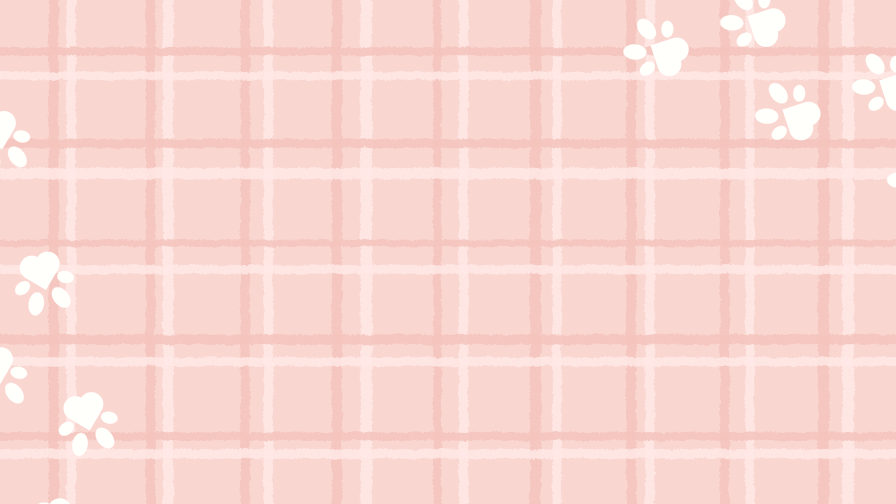
Reproduce this pattern procedurally as a WebGL 2 fragment shader.

```glsl
#version 300 es
precision highp float;
// Pink chalk plaid: nine columns and five rows of paired dark and light strokes
// on a regular pitch with hand-drawn drift, edges roughened by cellular noise.
// Two skewed lattices scatter white paws, each a heart pad with four oval toes.

uniform vec2 u_resolution;
out vec4 fragColor;

const float CANVAS_HEIGHT = 432.0;  // design units spanning the canvas height

const vec3 BASE  = vec3(0.98, 0.84, 0.82);
const vec3 DARK  = vec3(0.956, 0.768, 0.738);
const vec3 LIGHT = vec3(1.0, 0.912, 0.902);
const vec3 WHITE = vec3(1.0, 1.0, 0.99);

const float INK_OPACITY = 0.85;
const float GRAIN_SIZE  = 2.4;
const float ROUGHNESS   = 1.8;
const float WOBBLE      = 0.35;

// First stroke and pitch: dark start, dark pitch, light start, light pitch
const vec4 COLUMN_GRID = vec4(46.0, 82.6, 61.0, 83.1);
const vec4 ROW_GRID    = vec4(58.0, 82.8, 43.0, 81.0);

// Hand-drawn drift: dark offset, dark width, light offset, light width
const vec4 COLUMNS[9] = vec4[9](
  vec4(0.0, 8.5, 0.0, 8.0),   vec4(0.4, 8.0, 0.0, 9.0),
  vec4(-1.0, 8.0, 2.8, 8.0),  vec4(-5.0, 8.7, 3.7, 10.0),
  vec4(-1.5, 6.8, 3.9, 8.0),  vec4(0.0, 9.5, 1.0, 7.5),
  vec4(-0.6, 8.5, -2.6, 8.0), vec4(-3.0, 8.0, 0.0, 7.5),
  vec4(-0.8, 9.5, 1.2, 10.0));
const vec4 ROWS[5] = vec4[5](
  vec4(0.0, 7.0, 0.0, 8.0),   vec4(0.2, 8.5, -2.0, 7.5),
  vec4(0.0, 5.8, -4.0, 7.5),  vec4(2.6, 7.5, -2.7, 9.5),
  vec4(-1.2, 7.0, 0.0, 6.8));

vec2 hash2(vec2 p) {
  vec3 q = fract(p.xyx * vec3(0.1031, 0.1030, 0.0973));
  q += dot(q, q.yzx + 33.33);
  return fract((q.xx + q.yz) * q.zy);
}

// Distance to the nearest scattered point, one per cell
float cellular(vec2 p) {
  vec2 cell = floor(p), f = fract(p);
  float nearest = 2.0;
  for (int y = -1; y <= 1; y++)
    for (int x = -1; x <= 1; x++) {
      vec2 n = vec2(x, y);
      nearest = min(nearest, length(n + hash2(cell + n) - f));
    }
  return nearest;
}

float coverage(float d, float pixel) { return clamp(0.5 - d / pixel, 0.0, 1.0); }

// Slow sideways sway of a stroke along its length
float sway(float along, float seed) {
  return WOBBLE * (sin(along * 0.11 + seed * 2.3) + sin(along * 0.37 + seed * 5.1));
}

int nearestStroke(float x, vec2 grid, int count) {
  return clamp(int(round((x - grid.x) / grid.y)), 0, count - 1);
}

float strokeDistance(float x, float along, vec2 grid, vec2 drift, int i, float seed) {
  float center = grid.x + grid.y * float(i) + drift.x;
  return abs(x - center + sway(along, float(i) + seed)) - 0.5 * drift.y;
}

// Heart with its tip at the origin and lobes toward +y, about 1.1 tall
float heart(vec2 p) {
  p.x = abs(p.x);
  if (p.x + p.y > 1.0) return length(p - vec2(0.25, 0.75)) - sqrt(0.125);
  vec2 side = p - 0.5 * max(p.x + p.y, 0.0);
  return min(length(p - vec2(0.0, 1.0)), length(side)) * sign(p.x - p.y);
}

// Oval stretched along the ray from the paw center
float toe(vec2 p, vec2 center, vec2 radii) {
  vec2 ray = normalize(center);
  vec2 q = p - center;
  q = vec2(dot(q, ray), dot(q, vec2(-ray.y, ray.x)));
  return (length(q / radii) - 1.0) * min(radii.x, radii.y);
}

float paw(vec2 p, vec2 toeward) {
  p = vec2(abs(dot(p, vec2(toeward.y, -toeward.x))), dot(p, toeward));
  float pad = heart(vec2(p.x, 15.0 - p.y) / 28.0) * 28.0 - 0.4;
  float toes = min(toe(p, vec2(11.0, 25.0), vec2(10.0, 6.6)),
                   toe(p, vec2(19.0, 9.0), vec2(7.2, 5.2)));
  return min(pad, toes);
}

// Three by two paws on a skewed lattice
float pawLattice(vec2 p, vec2 origin, vec2 stepA, vec2 stepB, vec2 twist, vec2 toeward) {
  float d = 1e4;
  for (int i = 0; i < 3; i++)
    for (int j = 0; j < 2; j++) {
      float a = float(i), b = float(j);
      d = min(d, paw(p - origin - a * stepA - b * (stepB + a * twist), normalize(toeward)));
    }
  return d;
}

void main() {
  float pixel = CANVAS_HEIGHT / u_resolution.y;
  vec2 p = gl_FragCoord.xy * pixel;
  float grain = cellular(p / GRAIN_SIZE) - 0.45;
  float rough = grain * ROUGHNESS;
  vec3 color = BASE;

  // Strokes: columns first, then rows painted over them
  for (int axis = 0; axis < 2; axis++) {
    bool column = axis == 0;
    vec2 q = column ? p : p.yx;
    vec4 grid = column ? COLUMN_GRID : ROW_GRID;
    int count = column ? 9 : 5;
    int k = nearestStroke(q.x, grid.xy, count);
    int m = nearestStroke(q.x, grid.zw, count);
    vec2 darkDrift = column ? COLUMNS[k].xy : ROWS[k].xy;
    vec2 lightDrift = column ? COLUMNS[m].zw : ROWS[m].zw;
    float dark = strokeDistance(q.x, q.y, grid.xy, darkDrift, k, 1.0) + rough;
    float light = strokeDistance(q.x, q.y, grid.zw, lightDrift, m, 14.0) + rough;
    float ink = INK_OPACITY - 0.12 * grain;
    color = mix(color, DARK, coverage(dark, pixel) * ink);
    color = mix(color, LIGHT, coverage(light, pixel) * ink);
  }

  // Paws at the left edge and in the upper right corner
  float paws = min(
    pawLattice(p, vec2(-2.0, 319.0), vec2(37.5, -120.5), vec2(-53.0, -73.0),
               vec2(13.0, -9.0), vec2(0.25, -0.97)),
    pawLattice(p, vec2(571.5, 386.0), vec2(113.0, -55.0), vec2(83.0, 25.0),
               vec2(0.0), vec2(-0.89, 0.45)));
  color = mix(color, WHITE, coverage(paws, pixel));

  fragColor = vec4(color, 1.0);
}
```
